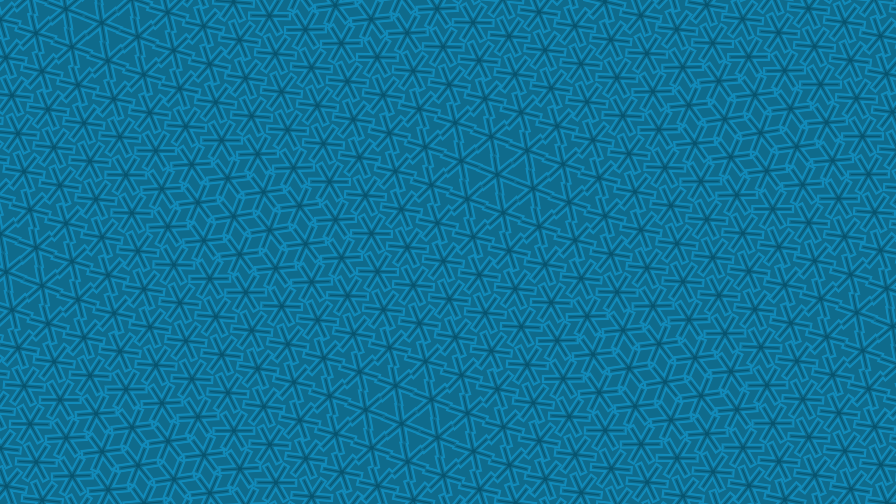
A Shadertoy shader for this pattern:

```glsl
// Triangular lattice of outlined six-armed stars whose rotation drifts in slow waves.

const float PI = 3.14159265;
const float SPACING = 0.0764;              // star spacing in canvas heights
const float TILT = -21.0;                  // lattice tilt in degrees
const vec2 LATTICE_ORIGIN = vec2(-0.12, -0.24);
const vec2 WAVE_CENTER = vec2(0.66, 2.65); // where the arms point at their neighbours
const vec2 WAVE_PERIOD = vec2(11.4, 6.82);

const vec3 GROUND = vec3(0.06, 0.418, 0.55);
const vec3 OUTLINE = vec3(0.072, 0.545, 0.73);
const vec3 CORE = vec3(0.025, 0.335, 0.445);

vec2 rotate(vec2 p, float angle) {
    float c = cos(angle), s = sin(angle);
    return vec2(c * p.x - s * p.y, s * p.x + c * p.y);
}

// Folds the plane into one arm lying along +x.
vec2 foldArms(vec2 p, float count) {
    float sector = 2.0 * PI / count;
    float angle = atan(p.y, p.x + 1e-6);
    angle -= sector * floor(angle / sector + 0.5);
    return length(p) * vec2(cos(angle), abs(sin(angle)));
}

// Square-ended arm of the given length and half width.
float armDistance(vec2 p, float armLength, float halfWidth) {
    return max(p.y - halfWidth, p.x - armLength);
}

// Star rotation: 0 to 30 degrees, from two crossed waves.
float starAngle(vec2 center, vec2 origin, vec2 period) {
    vec2 wave = cos(2.0 * PI * (center - origin) / period);
    return radians(15.0) * (1.0 - 0.5 * (wave.x + wave.y));
}

float coverage(float d, float softness) {
    return 1.0 - smoothstep(-softness, softness, d);
}

void mainImage(out vec4 fragColor, in vec2 fragCoord) {
    vec2 p = (fragCoord - 0.5 * iResolution.xy) / (iResolution.y * SPACING);
    p = rotate(p - LATTICE_ORIGIN, -radians(TILT));
    float softness = 0.55 / (iResolution.y * SPACING);

    // Nearest lattice cell in skewed coordinates
    float rowHeight = 0.5 * sqrt(3.0);
    float row = p.y / rowHeight;
    vec2 cell = floor(vec2(p.x - 0.5 * row, row) + 0.5);

    // Union of the neighbouring stars
    float border = 1e3;
    float core = 1e3;
    for (int j = -1; j <= 1; j++) {
        for (int i = -1; i <= 1; i++) {
            vec2 id = cell + vec2(i, j);
            vec2 center = vec2(id.x + 0.5 * id.y, id.y * rowHeight);
            float angle = starAngle(center, WAVE_CENTER, WAVE_PERIOD);
            vec2 arm = foldArms(rotate(p - center, -angle), 6.0);
            border = min(border, armDistance(arm, 0.53, 0.079));
            core = min(core, armDistance(arm, 0.46, 0.014));
            core = min(core, length(arm) - 0.06);
        }
    }

    // Bright contour and dark spokes
    vec3 color = mix(GROUND, OUTLINE, coverage(abs(border) - 0.027, softness));
    color = mix(color, CORE, coverage(core, softness));
    fragColor = vec4(color, 1.0);
}
```
